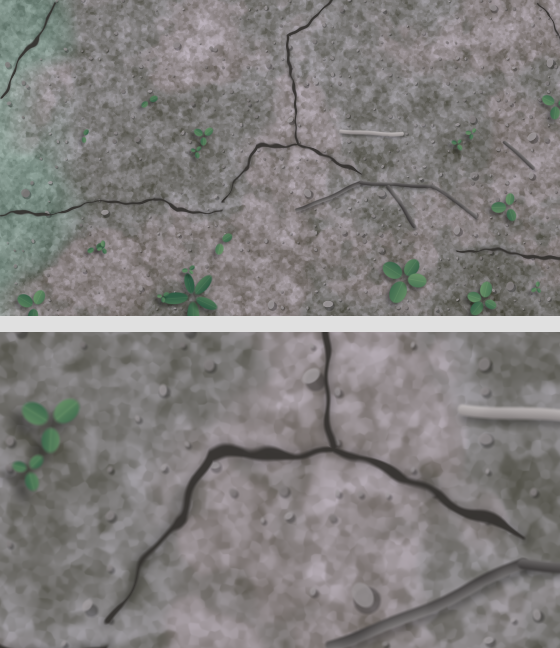
Top: the whole. Bottom: its middle third, enlarged.
Write a Shadertoy shader that draws this texture.

```glsl
// Dry, cracked grey soil with twigs, pebbles and small green seedlings.

const vec3 SOIL_DARK = vec3(0.405, 0.400, 0.380);
const vec3 SOIL_PALE = vec3(0.590, 0.580, 0.595);
const vec3 MOSS      = vec3(0.50, 0.59, 0.55);
const vec3 CREVICE   = vec3(0.20, 0.19, 0.18);
const vec3 LEAF_DARK = vec3(0.19, 0.36, 0.27);
const vec3 LEAF_LIT  = vec3(0.40, 0.56, 0.40);
const vec3 BARK      = vec3(0.33, 0.32, 0.32);
const vec3 DRY_WOOD  = vec3(0.63, 0.61, 0.61);

// Crack and twig pieces: start xy, end xy
const vec4 CRACKS[11] = vec4[11](
    vec4(1.06, 1.00, 0.91, 0.89), vec4(0.91, 0.89, 0.945, 0.55),
    vec4(0.945, 0.55, 0.82, 0.53), vec4(0.82, 0.53, 0.70, 0.37),
    vec4(0.70, 0.34, 0.56, 0.33), vec4(0.56, 0.33, 0.48, 0.375),
    vec4(0.48, 0.375, 0.0, 0.31), vec4(0.945, 0.55, 1.14, 0.45),
    vec4(0.17, 0.99, 0.0, 0.68), vec4(1.70, 1.0, 1.78, 0.86),
    vec4(1.45, 0.215, 1.78, 0.18));
const vec4 TWIGS[6] = vec4[6](
    vec4(1.14, 0.43, 0.93, 0.34), vec4(1.14, 0.43, 1.36, 0.40),
    vec4(1.36, 0.40, 1.50, 0.31), vec4(1.22, 0.41, 1.31, 0.28),
    vec4(1.08, 0.59, 1.27, 0.58), vec4(1.60, 0.54, 1.68, 0.475));
// Seedlings: centre xy, leaf reach, leaf count
const vec4 PLANTS[11] = vec4[11](
    vec4(1.28, 0.12, 0.085, 4.0), vec4(0.61, 0.06, 0.098, 5.0),
    vec4(1.61, 0.345, 0.058, 3.0), vec4(0.11, 0.03, 0.065, 3.0),
    vec4(1.53, 0.05, 0.060, 4.0), vec4(1.76, 0.67, 0.055, 3.0),
    vec4(0.70, 0.235, 0.045, 2.0), vec4(0.30, 0.215, 0.032, 2.0),
    vec4(0.265, 0.57, 0.026, 2.0), vec4(0.645, 0.57, 0.036, 3.0),
    vec4(0.47, 0.68, 0.030, 2.0));

vec2 hash2(vec2 p) {
    vec2 k = vec2(dot(p, vec2(127.1, 311.7)), dot(p, vec2(269.5, 183.3)));
    return fract(sin(k) * 43758.5);
}

mat2 turn(float a) { return mat2(cos(a), sin(a), -sin(a), cos(a)); }

// Smoothly blended cellular noise, centred on zero
float mottle(vec2 p) {
    vec2 cell = floor(p);
    float sum = 0.0, total = 0.0;
    for (int y = -1; y <= 1; y++)
    for (int x = -1; x <= 1; x++) {
        vec2 c = cell + vec2(x, y);
        vec2 d = c + hash2(c) - p;
        float w = exp(-7.0 * dot(d, d));
        sum += w * hash2(c + 37.0).x;
        total += w;
    }
    return sum / total - 0.5;
}

// Layered sine offset that makes straight lines wander
vec2 wander(vec2 p, float freq, float amp) {
    vec2 w = vec2(0.0);
    for (int i = 0; i < 4; i++) {
        w += amp * sin(p.yx * freq + vec2(1.3, 4.1) * float(i + 1));
        p = turn(0.9) * p;
        freq *= 1.8;
        amp *= 0.62;
    }
    return w;
}

// Distance to a segment, and signed side of it
vec2 segment(vec2 p, vec4 s) {
    vec2 d = p - s.xy, e = s.zw - s.xy;
    float along = clamp(dot(d, e) / dot(e, e), 0.0, 1.0);
    return vec2(length(d - e * along), (e.x * d.y - e.y * d.x) / length(e));
}

float cover(float d, float soft) { return 1.0 - smoothstep(-soft, soft, d); }

// Scattered stones, one per chosen cell, lit from the upper left
vec3 addPebbles(vec3 col, vec2 p, float scale, float chance, float soft) {
    vec2 g = p * scale, cell = floor(g), h = hash2(cell + scale);
    vec2 d = turn(h.x * 6.28) * (fract(g) - 0.35 - 0.3 * h);
    float radius = mix(0.10, 0.28, h.y * h.y);
    float body = length(d * vec2(1.0, 1.0 + 0.6 * h.x)) - radius;
    float shade = length(fract(g) - 0.35 - 0.3 * h + vec2(-0.08, 0.10)) - radius;
    float on = step(hash2(cell + 9.0).x, chance);
    col *= 1.0 - 0.28 * on * cover(shade, soft * scale);
    vec3 stone = mix(vec3(0.48, 0.46, 0.46), vec3(0.66, 0.64, 0.65), h.x);
    return mix(col, stone, 0.8 * on * cover(body, soft * scale));
}

// One rosette of oval leaves with a soft cast shadow
vec3 addPlant(vec3 col, vec2 p, vec4 plant, float soft) {
    float seed = hash2(plant.xy * 91.0).x, slim = step(4.5, plant.w);
    for (float i = 0.0; i < plant.w; i++) {
        vec2 h = hash2(vec2(i, seed * 57.0));
        float angle = (i + 0.4 * h.x) * 6.2832 / plant.w + seed * 0.8;
        float reach = plant.z * (0.75 + 0.3 * h.y);
        vec2 shape = reach * vec2(0.42, mix(0.31, 0.19, slim));
        vec2 q = (p - plant.xy) * turn(angle) - vec2(reach * 0.58, 0.0);
        vec2 s = (p - plant.xy + vec2(0.010, 0.010)) * turn(angle) - vec2(reach * 0.58, 0.0);
        col *= 1.0 - 0.32 * cover((length(s / shape) - 1.0) * shape.y, 0.009);
        float lit = 0.30 + 0.5 * h.x + 0.3 * q.y / shape.y - 0.35 * slim;
        lit += 0.2 * cover(abs(q.y) - 0.001, soft);
        vec3 leaf = mix(LEAF_DARK, LEAF_LIT, clamp(lit, 0.0, 1.0));
        col = mix(col, leaf, cover((length(q / shape) - 1.0) * shape.y, soft));
    }
    return col;
}

void mainImage(out vec4 fragColor, in vec2 fragCoord) {
    vec2 p = fragCoord / iResolution.y;
    float soft = max(0.0022, 0.8 / iResolution.y);

    // Soil: broad patches, clods and fine grit
    float patches = mottle(p * 4.0), clods = mottle(p * 26.0 + 5.0);
    float tone = 0.50 + 0.65 * patches + 0.40 * mottle(p * 11.0) + 0.65 * clods
               + 0.75 * mottle(p * 62.0) + 0.50 * mottle(p * 125.0);
    tone += 0.35 * (smoothstep(0.0, 0.5, p.y) - 0.75) - 0.12 * smoothstep(1.0, 1.7, p.x);
    vec3 col = mix(SOIL_DARK, SOIL_PALE, tone);
    col += vec3(0.018, -0.004, -0.004) * smoothstep(-0.1, 0.3, patches + 0.4 * clods);
    float moss = 1.0 - smoothstep(0.03, 0.24, p.x + 0.25 * patches);
    col = mix(col, MOSS + 0.14 * (tone - 0.5), 0.85 * moss);

    // Stones and grit
    col = addPebbles(col, p, 17.0, 0.10, soft);
    col = addPebbles(col, p + 3.7, 38.0, 0.08 + 0.08 * p.x, soft);

    // Cracks
    vec2 bent = p + wander(p, 24.0, 0.007);
    float gap = 1.0;
    for (int i = 0; i < 11; i++) gap = min(gap, segment(bent, CRACKS[i]).x);
    col *= 1.0 - 0.22 * cover(gap - 0.006, 0.009);
    col = mix(col, CREVICE, 0.92 * cover(gap - 0.0034 - 0.005 * clods, soft));

    // Twigs
    vec2 curved = p + wander(p, 9.0, 0.006);
    for (int i = 0; i < 6; i++) {
        vec2 d = segment(curved, TWIGS[i]);
        vec3 wood = mix(BARK, DRY_WOOD, i == 4 ? 1.0 : 0.1);
        wood += 0.09 * clamp(d.y / 0.005, -1.0, 1.0) + 0.12 * clods;
        col *= 1.0 - 0.25 * cover(segment(curved + vec2(-0.003, 0.007), TWIGS[i]).x - 0.005, 0.006);
        col = mix(col, wood, cover(d.x - 0.0055, soft));
    }

    // Seedlings, then tiny scattered sprouts
    for (int i = 0; i < 11; i++) col = addPlant(col, p, PLANTS[i], soft);
    for (float i = 0.0; i < 7.0; i++) {
        vec2 place = hash2(vec2(i, 4.0)) * vec2(1.7, 0.9) + 0.04;
        col = addPlant(col, p, vec4(place, 0.022, 3.0), soft);
    }
    fragColor = vec4(clamp(col, 0.0, 1.0), 1.0);
}
```
